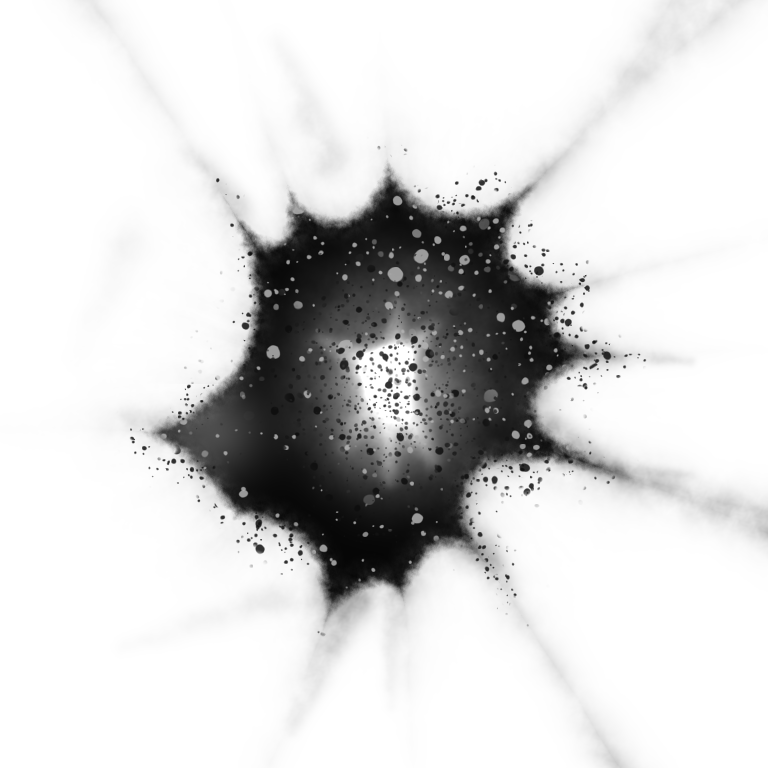
Give the GLSL for this background, as a three.js fragment shader.

```glsl
// A spiky ink burst on white paper with a pale star glowing at its heart.
// Parabolic bites carve the ink silhouette; soft strokes make rays and smoke,
// layered sines make the mottling, and jittered cells scatter the droplets.
varying vec2 vUv;

float hash(vec2 p) {
  return fract(sin(dot(p, vec2(127.1, 311.7))) * 43758.5);
}

// Layered sines, roughly -1 to 1
float cloud(vec2 p) {
  float sum = 0.0, amp = 0.5;
  for (int i = 0; i < 5; i++) {
    sum += amp * sin(p.x + 1.7 * sin(p.y * 0.8)) * cos(p.y + 1.3 * sin(p.x * 0.7));
    p = mat2(1.5, 1.2, -1.2, 1.5) * p + 2.3;
    amp *= 0.62;
  }
  return sum;
}

// Signed depth inside a parabola opening along a direction in degrees
float bite(vec2 p, vec2 vertex, float degrees, float bend) {
  float a = radians(degrees);
  vec2 axis = vec2(cos(a), sin(a));
  vec2 q = p - vertex;
  float along = dot(q, axis);
  float side = dot(q, vec2(-axis.y, axis.x));
  return (along - bend * side * side) / sqrt(1.0 + 4.0 * bend * bend * side * side);
}

// Soft tapered stroke that fades from a to b
float stroke(vec2 p, vec2 a, vec2 b, float width) {
  vec2 ab = b - a;
  float h = clamp(dot(p - a, ab) / dot(ab, ab), 0.0, 1.0);
  float d = length(p - a - ab * h) / (width * mix(1.0, 0.55, h));
  return exp(-d * d) * (1.0 - 0.75 * h);
}

// Round droplets, one candidate per grid cell
float droplets(vec2 p, float cells, float density, float seed) {
  vec2 q = p * cells + seed * 0.37;
  vec2 id = floor(q);
  float size = hash(id + seed + 7.3);
  float r = mix(0.09, 0.34, size * size);
  vec2 jitter = vec2(hash(id + seed), hash(id + seed + 19.1)) - 0.5;
  float d = length(fract(q) - 0.5 - jitter * (1.0 - 2.0 * r));
  float soft = 0.0012 * cells;
  float present = smoothstep(0.0, 0.08, density - hash(id + seed + 41.7));
  return present * (1.0 - smoothstep(r - soft, r + soft, d));
}

void main() {
  vec2 p = vUv;
  vec2 fromCenter = p - vec2(0.5);
  float radius = length(fromCenter);
  float mottling = cloud(p * 34.0);
  float grain = cloud(p * 130.0);
  vec2 w = p + 0.003 * vec2(mottling, cloud(p * 28.0 + 4.0));

  // Silhouette, clockwise from the upper left
  float edge = bite(w, vec2(0.362, 0.685), 112.0, 35.0);
  edge = max(edge, bite(w, vec2(0.443, 0.714), 98.0, 12.0));
  edge = max(edge, bite(w, vec2(0.586, 0.724), 80.0, 5.7));
  edge = max(edge, bite(w, vec2(0.664, 0.661), 25.0, 13.0));
  edge = max(edge, bite(w, vec2(0.720, 0.583), 5.0, 20.0));
  edge = max(edge, bite(w, vec2(0.699, 0.469), 0.0, 16.0));
  edge = max(edge, bite(w, vec2(0.620, 0.378), -38.0, 11.0));
  edge = max(edge, bite(w, vec2(0.580, 0.290), -78.0, 12.0));
  edge = max(edge, bite(w, vec2(0.497, 0.238), -100.0, 14.0));
  edge = max(edge, bite(w, vec2(0.390, 0.297), -133.0, 5.5));
  edge = max(edge, bite(w, vec2(0.280, 0.363), -142.0, 2.0));
  edge = max(edge, bite(w, vec2(0.316, 0.540), 155.0, 3.4));
  float ink = 1.0 - smoothstep(-0.014, 0.006, edge + 0.004 * grain);
  ink *= 1.0 - smoothstep(0.27, 0.38, radius);

  // Smoke: a thin veil beside the ink and trailing wisps
  float outside = max(edge, 0.0);
  float lowerRight = smoothstep(-0.15, 0.25, fromCenter.x - fromCenter.y);
  float streaks = 0.5 + 0.5 * cloud(vec2(atan(fromCenter.y, fromCenter.x) * 15.0, radius * 9.0));
  float smoke = exp(-outside / 0.018) * (0.1 + 0.16 * lowerRight);
  smoke += 0.07 * exp(-outside / 0.06) * streaks * (1.0 - smoothstep(0.3, 0.45, radius));
  smoke += 0.12 * stroke(w, vec2(0.435, 0.79), vec2(0.36, 0.95), 0.025);
  smoke += 0.18 * stroke(w, vec2(0.305, 0.73), vec2(0.25, 0.80), 0.018);
  smoke += 0.15 * stroke(w, vec2(0.69, 0.76), vec2(0.76, 0.82), 0.016);
  smoke += 0.28 * stroke(w, vec2(0.75, 0.54), vec2(0.90, 0.53), 0.012);
  smoke += 0.20 * stroke(w, vec2(0.72, 0.44), vec2(0.83, 0.37), 0.018);
  smoke += 0.22 * stroke(w, vec2(0.74, 0.395), vec2(0.90, 0.38), 0.011);
  smoke += 0.18 * stroke(w, vec2(0.63, 0.29), vec2(0.67, 0.23), 0.017);
  smoke += 0.22 * stroke(w, vec2(0.47, 0.22), vec2(0.38, 0.05), 0.019);
  smoke += 0.10 * stroke(w, vec2(0.51, 0.22), vec2(0.51, 0.08), 0.014);
  smoke += 0.07 * stroke(w, vec2(0.36, 0.22), vec2(0.16, 0.16), 0.022);
  smoke += 0.20 * stroke(w, vec2(0.21, 0.445), vec2(0.16, 0.46), 0.018);
  smoke += 0.04 * stroke(w, vec2(0.17, 0.69), vec2(0.10, 0.53), 0.03);
  smoke *= 0.75 + 0.5 * mottling;

  // Ink tone: black ring, grey heart, grey left spike and mottled border
  float heart = length((p - vec2(0.525, 0.515)) / vec2(0.155, 0.165));
  float tone = 0.02 + 0.2 * exp(-pow(heart, 4.0)) * (1.0 + 0.35 * mottling);
  tone += 0.28 * exp(-pow(length(p - vec2(0.275, 0.44)) / 0.065, 2.0));
  tone += 0.13 * smoothstep(-0.04, 0.0, edge) * (0.7 + 0.6 * grain);

  // Pale star
  vec2 star = vec2(0.507, 0.515);
  tone += 0.48 * exp(-pow(length((p - vec2(0.505, 0.485)) / vec2(0.075, 0.09)), 2.0));
  float rays = stroke(w, star, vec2(0.418, 0.556), 0.021) + stroke(w, star, vec2(0.566, 0.577), 0.018);
  rays += stroke(w, star, vec2(0.518, 0.605), 0.019) + stroke(w, star, vec2(0.563, 0.402), 0.024);
  rays += stroke(w, star, vec2(0.507, 0.375), 0.022) + 0.6 * stroke(w, star, vec2(0.45, 0.42), 0.025);
  tone = clamp(tone + 0.55 * rays * (1.0 + 0.2 * mottling), 0.0, 1.0);
  float shade = mix(1.0 - smoke, tone, ink);

  // Scattered droplets: pale on the ink, dark in the heart and along the rim
  float patches = smoothstep(-0.15, 0.4, cloud(p * 13.0 + 1.0));
  float rim = exp(-abs(edge - 0.012) / 0.02) * patches * (1.0 - smoothstep(0.3, 0.38, radius));
  float core = exp(-pow(length(p - vec2(0.505, 0.49)) / 0.13, 2.0));
  float paleDensity = ink * (0.12 + 0.12 * smoothstep(-0.1, 0.2, fromCenter.x + fromCenter.y));
  for (int i = 0; i < 3; i++) {
    float layer = float(i);
    float pale = droplets(w, 32.0 + 28.0 * layer, paleDensity, 11.0 + 17.0 * layer);
    shade = mix(shade, 0.7, 0.85 * pale);
    float dark = droplets(w, 55.0 + 38.0 * layer, 0.6 * core + 0.5 * rim, 5.0 + 23.0 * layer);
    shade = mix(shade, 0.05 + 0.12 * layer * core, 0.85 * dark);
  }
  gl_FragColor = vec4(vec3(clamp(shade, 0.0, 1.0)), 1.0);
}
```
